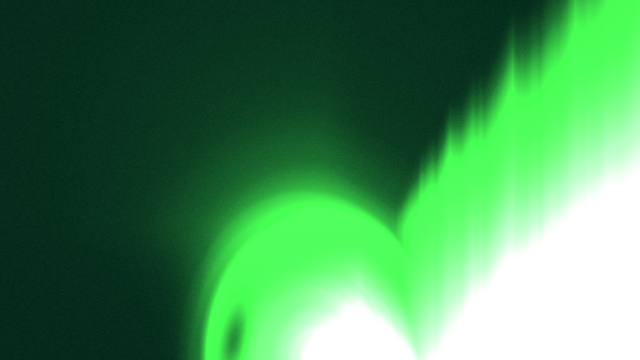
A Shadertoy shader for this background:

```glsl
#define DEEP vec3(0.012, 0.135, 0.100)
#define FOREST vec3(0.110, 0.450, 0.190)
#define NEON vec3(0.280, 1.000, 0.330)
#define MINT vec3(0.690, 1.000, 0.750)
#define ARC_CENTER vec2(0.875, 0.0)
#define ARC_HEIGHT 0.417
#define CORE_CENTER vec2(1.07, 0.0)
#define CORE_SIZE vec2(0.20, 0.145)
#define SPIKE_SPACING 0.174
#define SPIKE_HEIGHT 0.065
#define GRAIN 0.022

float hash(vec2 p) {
    vec3 q = fract(p.xyx * vec3(0.1031, 0.1030, 0.0973));
    q += dot(q, q.yzx + 33.33);
    return fract((q.x + q.y) * q.z);
}

float noise(float x) {
    float cell = floor(x), f = fract(x);
    f = f * f * (3.0 - 2.0 * f);
    return mix(hash(vec2(cell, 7.0)), hash(vec2(cell + 1.0, 7.0)), f);
}

// Signed layered noise, used for streaks
float streaks(float x) {
    float sum = 0.0, weight = 0.5;
    for (int i = 0; i < 3; i++) {
        sum += weight * (noise(x) - 0.5);
        x = x * 2.1 + 13.7;
        weight *= 0.5;
    }
    return sum;
}

float smoothMax(float a, float b, float k) {
    float h = max(k - abs(a - b), 0.0) / k;
    return max(a, b) + h * h * k * 0.25;
}

// Energy: 0 is dark, 1 is neon green, 2 is white
float arcEnergy(vec2 p) {
    vec2 q = p - ARC_CENTER;
    float width = q.x < 0.0 ? 0.306 : 0.347;
    float r = length(q / vec2(width, ARC_HEIGHT));
    float fibers = streaks(r * 9.0 + p.x * 3.0);
    r += 0.10 * fibers;

    // Outer halo, tighter near the floor
    float falloff = mix(9.0, 2.8, smoothstep(0.0, 0.4, p.y));
    falloff += 1.5 * smoothstep(0.0, 0.2, q.x);
    float halo = exp(-max(r - 1.0, 0.0) * falloff);

    // White heart, sloping down to the right
    vec2 c = p - CORE_CENTER;
    c.y += 0.9 * max(p.x - 1.0, 0.0);
    float core = length(c / CORE_SIZE) + 0.25 * fibers;
    float heat = clamp(1.0 - (core - 1.0) / 1.4, 0.0, 1.0);

    // Shaded fold at the lower left
    vec2 fold = (p - vec2(0.650, 0.055)) / vec2(0.030, 0.085);
    fold.x -= 0.5 * fold.y;
    float shade = 0.5 * exp(-dot(fold, fold));
    return halo + heat * heat * smoothstep(1.1, 0.8, r) - shade;
}

float curtainEnergy(vec2 p) {
    float dx = p.x - 1.111;
    float toSpike = abs(fract((p.x - 1.25) / SPIKE_SPACING + 0.5) - 0.5) * SPIKE_SPACING;
    float spike = SPIKE_HEIGHT * exp(-toSpike / 0.022);
    float ripple = streaks(p.x * 22.0);

    // Heights where the glow, the green and the white begin
    float glowTop = 0.49 + 1.42 * dx + 0.7 * spike + 0.09 * ripple;
    float greenTop = 0.335 + 0.97 * dx + spike + 0.10 * ripple;
    float whiteTop = 0.62 * (1.0 - exp(-2.6 * (p.x - 1.22))) + 0.08 * ripple;

    float glow = smoothstep(0.0, 1.0, 0.08 + 0.92 * (glowTop - p.y) / max(glowTop - greenTop, 0.06));
    float heat = clamp((greenTop - p.y) / max(greenTop - whiteTop, 0.1), 0.0, 1.0);
    return (glow + heat * heat) * smoothstep(1.01, 1.15, p.x);
}

vec3 ramp(float energy) {
    vec3 color = mix(DEEP, FOREST, clamp(energy / 0.45, 0.0, 1.0));
    color = mix(color, NEON, clamp((energy - 0.45) / 0.5, 0.0, 1.0));
    color = mix(color, MINT, clamp((energy - 1.0) / 0.5, 0.0, 1.0));
    return mix(color, vec3(1.0), smoothstep(1.45, 1.95, energy));
}

void mainImage(out vec4 fragColor, in vec2 fragCoord) {
    vec2 p = fragCoord / iResolution.y;
    float energy = smoothMax(arcEnergy(p), curtainEnergy(p), 0.15);

    // Faint ambient light in the dark area
    vec2 ambient = (p - vec2(0.85, 0.65)) / vec2(0.75, 0.55);
    energy += 0.06 * exp(-dot(ambient, ambient));

    // Fine grain, fading out in the bright areas
    float grain = hash(floor(p * 288.0)) - 0.5;
    vec3 color = ramp(max(energy, 0.0));
    color += GRAIN * grain * (1.0 - smoothstep(0.5, 1.2, energy));
    fragColor = vec4(clamp(color, 0.0, 1.0), 1.0);
}
```
